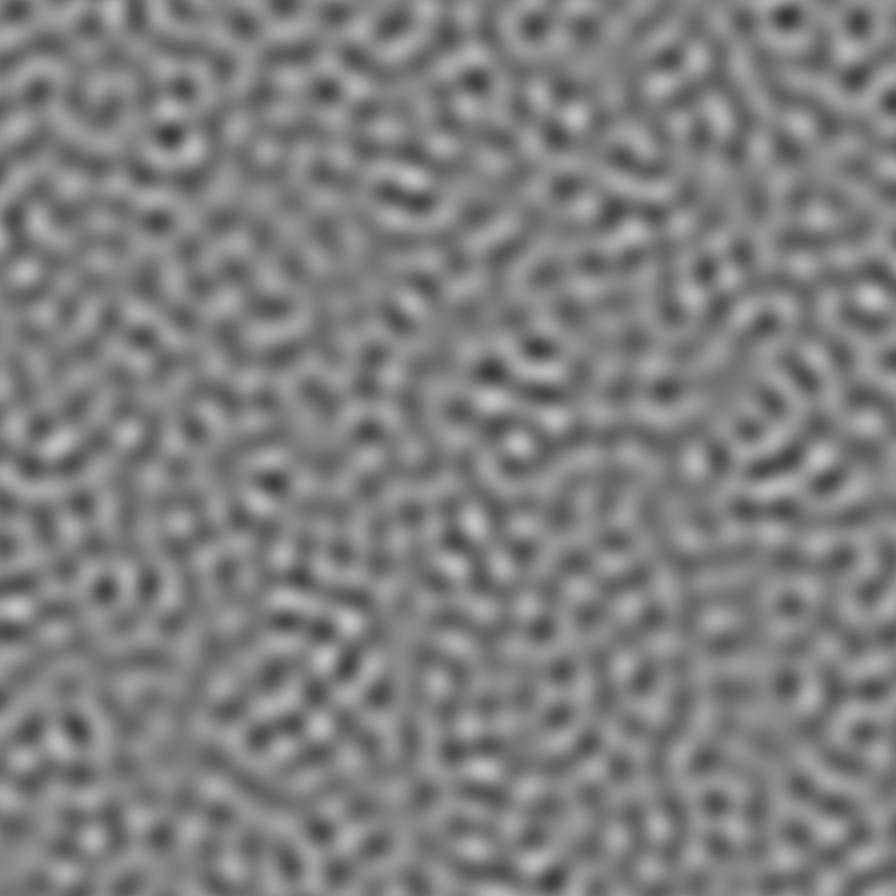
A three.js fragment shader for this texture:

```glsl
// Grey band-limited noise: soft, winding light and dark worms and blobs.
// Many plane waves of similar wavelength, with hashed directions and phases,
// add up to a random field that has one typical feature size.

varying vec2 vUv;

const float PI = 3.14159265;
const int WAVE_COUNT = 144;

// Four random values in 0..1 from one number, without sine.
vec4 hash4(float n) {
  vec4 p = fract(vec4(n) * vec4(0.1031, 0.1030, 0.0973, 0.1099));
  p += dot(p, p.wzxy + 33.33);
  return fract((p.xxyz + p.yzzw) * p.zywx);
}

// Sum of waves, scaled to unit variance.
float bandNoise(vec2 position) {
  float total = 0.0;
  float energy = 0.0;
  for (int i = 0; i < WAVE_COUNT; i++) {
    float index = float(i);
    vec4 random = hash4(index + 7.0);

    // Directions are spread evenly over a half turn, with jitter.
    float angle = PI * (index + random.x) / float(WAVE_COUNT);
    vec2 direction = vec2(cos(angle), sin(angle));

    // Cycles per canvas cluster around the middle of the band.
    float frequency = 20.5 + 7.5 * (random.y + random.z - 1.0);

    // Upright waves are a little stronger, so the worms lean to horizontal.
    float amplitude = mix(0.82, 1.18, direction.y * direction.y);

    float phase = 2.0 * PI * (frequency * dot(position, direction) + random.w);
    total += amplitude * cos(phase);
    energy += 0.5 * amplitude * amplitude;
  }
  return total / sqrt(energy);
}

void main() {
  float grey = 0.5 + 0.078 * bandNoise(vUv);
  gl_FragColor = vec4(vec3(clamp(grey, 0.0, 1.0)), 1.0);
}
```
